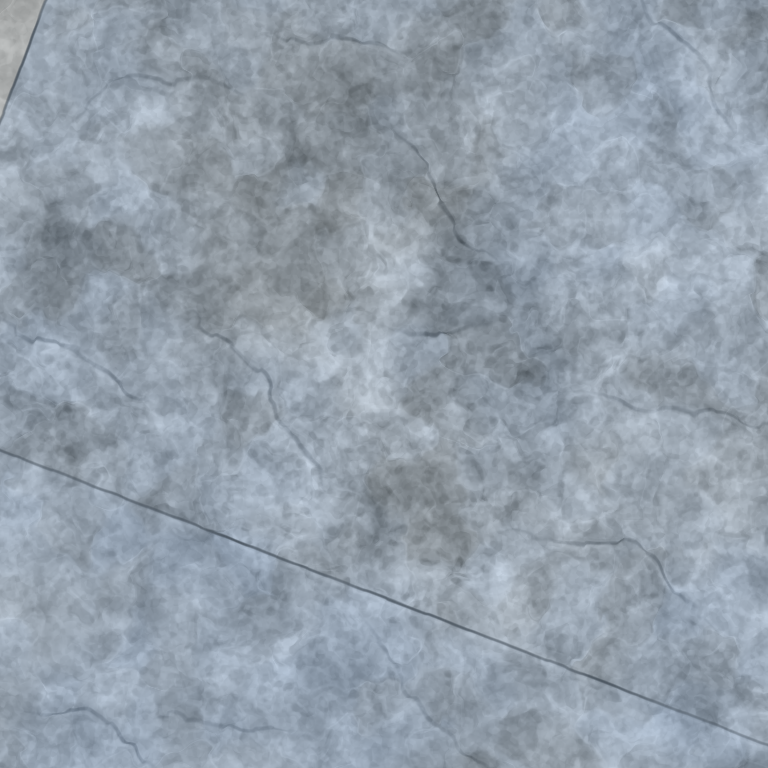
Write a WebGL 2 fragment shader that draws this texture.

```glsl
#version 300 es
precision highp float;
// Weathered blue-grey stamped concrete with mottling, shallow cracks and slab joints.

#define BASE_COLOR vec3(0.586, 0.628, 0.670)
#define WARM_TINT vec3(0.012, -0.001, -0.022)
#define EDGE_SLAB_COLOR vec3(0.66, 0.67, 0.67)
#define GROOVE_COLOR vec3(0.27, 0.31, 0.35)
#define MOTTLE_SCALE 7.0
#define MOTTLE_CONTRAST 0.40
#define BLOTCH_DEPTH 0.050
#define VEIN_LIGHT 0.030
#define CRACK_WIDTH 0.0028
#define CRACK_DEPTH 0.15
#define JOINT_WIDTH 0.0017
#define GRAIN 0.065

uniform vec2 u_resolution;
out vec4 fragColor;

vec2 hash2(vec2 p) {
  vec3 q = fract(p.xyx * vec3(0.1031, 0.1030, 0.0973));
  q += dot(q, q.yzx + 33.33);
  return fract((q.xx + q.yz) * q.zy);
}

// Soft cellular noise: two blended cell values, then distance to the nearest seed.
vec3 cellNoise(vec2 p) {
  vec2 cell = floor(p);
  vec3 sum = vec3(0.0);
  float nearest = 8.0;
  for (int y = -1; y <= 1; y++)
    for (int x = -1; x <= 1; x++) {
      vec2 id = cell + vec2(x, y);
      vec2 toSeed = id + hash2(id) - p;
      float d2 = dot(toSeed, toSeed);
      sum += vec3(hash2(id + 37.0), 1.0) * exp(-9.0 * d2);
      nearest = min(nearest, d2);
    }
  return vec3(sum.xy / sum.z, sqrt(nearest));
}

// Layered cellular noise, turned at each octave.
float mottle(vec2 p) {
  float sum = 0.0, total = 0.0, amp = 1.0;
  for (int i = 0; i < 5; i++) {
    sum += amp * cellNoise(p).x;
    total += amp;
    amp *= 0.86;
    p = mat2(1.6, 1.2, -1.2, 1.6) * p + 17.3;
  }
  return sum / total;
}

float line(float d, float width, float blur) {
  return 1.0 - smoothstep(width - blur, width + blur, abs(d));
}

// Curved, tapering cracks: x is the dark cut, y the light lip beside it.
vec2 cracks(vec2 p) {
  vec2 marks = vec2(0.0);
  for (int i = 0; i < 12; i++) {
    vec2 id = vec2(i % 4, i / 4);
    vec2 r = hash2(id + 5.0), s = hash2(id + 71.0), t = hash2(id + 113.0);
    vec2 q = p - (id + 0.15 + 0.7 * r) / vec2(4.0, 3.0);
    float angle = -0.45 + (s.x - 0.5) * 1.5;
    q = mat2(cos(angle), -sin(angle), sin(angle), cos(angle)) * q;
    float bend = (t.x - 0.4) * 5.0;
    q.y += bend * q.x * q.x + 0.006 * sin(q.x * 39.0 + t.y * 6.3) + 0.002 * sin(q.x * 97.0);
    q.y /= sqrt(1.0 + 4.0 * bend * bend * q.x * q.x);
    float taper = 1.0 - smoothstep(0.35, 1.0, abs(q.x) / mix(0.09, 0.19, s.y));
    float strength = taper * mix(0.45, 1.0, t.y) * (0.75 + 0.25 * sin(q.x * 61.0 + s.x * 9.0));
    float cut = line(q.y, CRACK_WIDTH * (0.4 + 0.6 * taper), 0.0020);
    float shade = exp(-abs(q.y) * 90.0) * smoothstep(-0.003, 0.003, q.y) * 0.25;
    marks = max(marks, strength * vec2(max(cut, shade), line(q.y + 0.007, 0.002, 0.004)));
  }
  return marks;
}

void main() {
  vec2 uv = gl_FragCoord.xy / u_resolution;
  float pixel = 1.0 / u_resolution.y;
  vec2 warp = cellNoise(uv * 11.0).xy - 0.5;
  vec2 fineWarp = cellNoise(uv * 42.0 + 9.0).xy - 0.5;
  vec2 p = uv + 0.022 * warp + 0.014 * fineWarp;

  // Signed distances to the long joint and to the corner joint.
  float jointD = (uv.y - 0.414 + 0.384 * uv.x) / 1.071 + 0.0015 * fineWarp.x;
  float cornerD = dot(uv - vec2(0.0, 0.84), vec2(0.936, -0.351)) + 0.0018 * fineWarp.y;
  float lowerSlab = 1.0 - smoothstep(-pixel, pixel, jointD);

  // Mottled tone: ragged dark blotches of two sizes, pale crusts and grain.
  float tone = MOTTLE_CONTRAST * (mottle(p * MOTTLE_SCALE) - 0.5);
  vec3 patches = cellNoise(p * 17.0 + 40.0);
  vec3 flecks = cellNoise(p * 38.0 + 11.0);
  float worn = smoothstep(0.25, 0.7, cellNoise(uv * 3.0 + 21.0).y);
  float blotch = smoothstep(0.5, 0.72, patches.x + 0.35 * (flecks.x - 0.5));
  tone -= BLOTCH_DEPTH * (blotch - 0.4) * mix(0.5, 1.0, worn);
  tone -= 0.6 * BLOTCH_DEPTH * (smoothstep(0.58, 0.8, flecks.y) - 0.25);
  tone += VEIN_LIGHT * (line(patches.y - 0.5 + 0.3 * (flecks.x - 0.5), 0.07, 0.07) - 0.3);
  tone += GRAIN * (cellNoise(uv * 105.0).x - 0.5);
  tone += 0.6 * GRAIN * (cellNoise(uv * 190.0 + 7.0).y - 0.5);

  // A few small pits gathered in worn areas.
  float pit = 1.0 - smoothstep(0.14, 0.28, cellNoise(p * 32.0 + 3.0).z);
  tone -= 0.05 * pit * smoothstep(0.68, 0.85, cellNoise(uv * 4.0 + 60.0).x);
  tone *= mix(1.0, 0.85, lowerSlab);

  float warmth = 1.1 * (cellNoise(uv * 4.0 + 80.0).x - 0.5) + 0.8 * (patches.x - 0.5);
  warmth += 0.8 * exp(-12.0 * dot(uv - vec2(0.48, 0.55), uv - vec2(0.48, 0.55))) - 0.25;
  vec3 color = BASE_COLOR + tone * vec3(0.97, 1.0, 1.05);
  color += WARM_TINT * (warmth - 0.4 * lowerSlab);

  vec2 marks = cracks(uv + 0.014 * warp + 0.011 * fineWarp);
  color += 0.035 * marks.y - CRACK_DEPTH * marks.x;

  // Slab joints with a pale lip.
  color = mix(EDGE_SLAB_COLOR + tone * 0.7, color, smoothstep(-pixel, pixel, cornerD));
  color += 0.04 * line(jointD + 0.005, 0.002, 0.003);
  float groove = max(line(jointD, JOINT_WIDTH, 0.0014), line(cornerD, JOINT_WIDTH, 0.0014));
  color = mix(color, GROOVE_COLOR, groove * (0.65 + 0.5 * warp.x));
  fragColor = vec4(clamp(color, 0.0, 1.0), 1.0);
}
```
